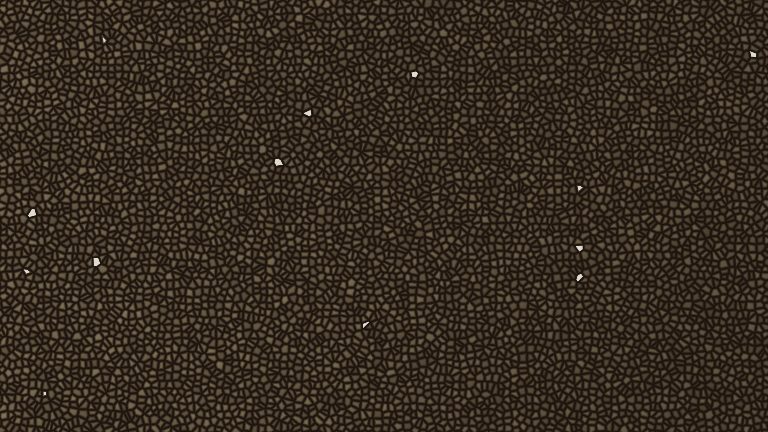
This texture is drawn by a Shadertoy shader. Its source:

```glsl
// Dark brown pebbled hide: small domed grains parted by near-black grooves.
// Cellular noise gives the distance to each groove, which shapes the domes;
// a broad falloff dims the right side and a few grains hold pale flecks.

#define CELLS_HIGH 60.0    // grains over the canvas height
#define JITTER 0.90        // irregularity of the grain layout
#define GROOVE 0.02        // half width of the darkest groove, in cells
#define DOME 0.40          // groove distance at which a grain is flat
#define RELIEF 0.14        // strength of the light from the upper left
#define SHADE_SPREAD 0.36  // brightness difference between grains
#define FLECK_SHARE 0.0025 // share of grains that hold a fleck
#define GROOVE_COLOR vec3(0.115, 0.078, 0.052)
#define GRAIN_COLOR vec3(0.465, 0.412, 0.315)
#define FLECK_COLOR vec3(0.88, 0.86, 0.82)

vec2 hash2(vec2 cell) {
    vec3 p = fract(cell.xyx * vec3(0.1031, 0.1030, 0.0973));
    p += dot(p, p.yzx + 33.33);
    return fract((p.xx + p.yz) * p.zy);
}

vec2 grainCenter(vec2 cell) {
    return cell + 0.5 + JITTER * (hash2(cell) - 0.5);
}

// Returns the groove distance; also yields the grain's cell and offset.
float grainDistance(vec2 p, out vec2 nearestCell, out vec2 toCenter) {
    vec2 base = floor(p);
    float nearest = 8.0;
    for (int y = -1; y <= 1; y++)
    for (int x = -1; x <= 1; x++) {
        vec2 cell = base + vec2(x, y);
        vec2 offset = grainCenter(cell) - p;
        float d = dot(offset, offset);
        if (d < nearest) {
            nearest = d;
            nearestCell = cell;
            toCenter = offset;
        }
    }
    // Distance to the bisectors with the neighbouring grains.
    float groove = 8.0;
    for (int y = -2; y <= 2; y++)
    for (int x = -2; x <= 2; x++) {
        if (x == 0 && y == 0) continue;
        vec2 offset = grainCenter(nearestCell + vec2(x, y)) - p;
        vec2 across = offset - toCenter;
        groove = min(groove, dot(0.5 * (offset + toCenter), normalize(across)));
    }
    return groove;
}

// Light falling off to the right, with a faint unevenness.
float broadLight(vec2 uv) {
    float waves = sin(5.0 * uv.x + 3.0 * uv.y) + sin(7.0 * uv.y - 4.0 * uv.x + 1.0);
    return 1.12 - 0.24 * uv.x + 0.025 * waves;
}

void mainImage(out vec4 fragColor, in vec2 fragCoord) {
    vec2 uv = fragCoord / iResolution.xy;
    vec2 p = fragCoord / iResolution.y * CELLS_HIGH;
    float pixel = CELLS_HIGH / iResolution.y;

    vec2 cell, toCenter;
    float groove = grainDistance(p, cell, toCenter);
    vec2 random = hash2(cell + 211.0);

    // Domed grains, each with its own shade
    float dome = smoothstep(GROOVE, DOME, groove);
    float shade = 0.77 + SHADE_SPREAD * (random.x - 0.5);
    float relief = 1.0 + RELIEF * dot(toCenter, vec2(0.7, -0.7));
    float light = broadLight(uv);
    vec3 color = mix(GROOVE_COLOR, GRAIN_COLOR, dome * shade * relief * light);

    // Rare pale flecks of varied size, kept inside their grain
    float inset = mix(0.08, 0.30, random.x);
    float fleck = smoothstep(inset - 0.4 * pixel, inset + 0.4 * pixel, groove);
    fleck *= step(1.0 - FLECK_SHARE, random.y);
    color = mix(color, FLECK_COLOR, fleck);

    fragColor = vec4(color, 1.0);
}
```
